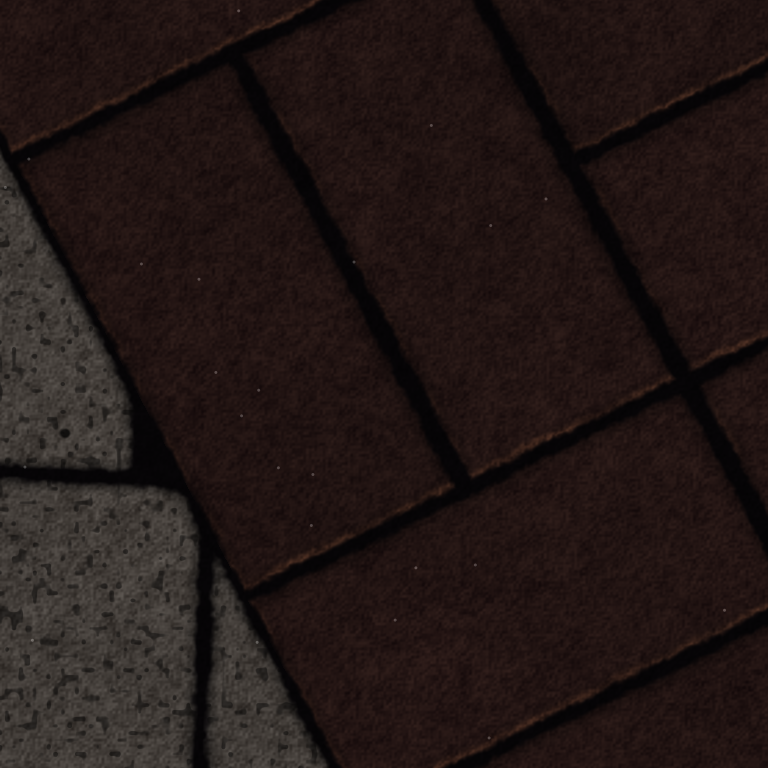
Reproduce this texture procedurally as a Shadertoy shader.

```glsl
// Dark red basket-weave brick paving, tilted, meeting grey concrete slabs at the lower left.

float hash(vec2 p) {
    vec3 q = fract(p.xyx * vec3(0.1031, 0.1030, 0.0973));
    q += dot(q, q.yzx + 33.33);
    return fract((q.x + q.y) * q.z);
}

float noise(vec2 p) {
    vec2 i = floor(p), f = fract(p);
    f = f * f * (3.0 - 2.0 * f);
    return mix(mix(hash(i), hash(i + vec2(1, 0)), f.x),
               mix(hash(i + vec2(0, 1)), hash(i + vec2(1, 1)), f.x), f.y);
}

// Gritty height field, from broad mottling to fine sand
float grit(vec2 p) {
    float sum = 0.0, weight = 0.2;
    for (float scale = 30.0; scale < 300.0; scale *= 2.1) {
        sum += weight * noise(p * scale + scale);
        weight += 0.07;
    }
    return sum / 1.22;
}

float softMin(float a, float b) {
    float h = max(0.02 - abs(a - b), 0.0) / 0.02;
    return min(a, b) - h * h * 0.005;
}

// Signed distance inside the slabs; border is the distance to the brick field
float slabDistance(vec2 p, float border) {
    float across = p.y - 0.389 + 0.05 * p.x;
    float upright = p.x - 0.26 - 0.03 * p.y;
    float upper = softMin(0.171 - p.x, across - 0.007);
    float lower = softMin(-0.014 - across, abs(upright) - 0.010);
    return softMin(border - 0.010, across > 0.0 ? upper : lower);
}

void mainImage(out vec4 fragColor, in vec2 fragCoord) {
    vec2 p = fragCoord / iResolution.y;
    float soft = 0.003 + 1.0 / iResolution.y;
    float wobble = (noise(p * 45.0) - 0.5) * 0.005 + (noise(p * 140.0) - 0.5) * 0.004;

    // Surface grain, lit from the upper left
    float height = grit(p);
    float relief = height - grit(p + vec2(0.0022, -0.0022));
    float grain = clamp(0.5 + 1.1 * (height - 0.5) + 0.5 * relief, 0.0, 1.0);
    float patches = noise(p * 7.0 + 3.0);

    // Slightly skewed block grid; blocks alternate in direction, two bricks each
    vec2 st = inverse(mat2(0.573, 0.280, -0.303, 0.569)) * (p - vec2(0.319, 0.225));
    vec2 block = floor(st);
    vec2 split = mod(block.x + block.y, 2.0) < 0.5 ? vec2(2, 1) : vec2(1, 2);
    vec2 id = floor(st * split);
    vec2 size = 0.64 / split;
    vec2 low = fract(st * split) * size;
    vec2 high = size - low;

    vec3 joint = vec3(0.022, 0.016, 0.022) * (0.6 + 0.8 * grain);
    vec3 color;
    if (st.x > 0.0) {
        // Bricks: wide upright joints, narrow cross joints
        float left = low.x - (id.x < 0.5 ? 0.003 : 0.012);
        float bottom = low.y - 0.006;
        float d = min(min(left, high.x - 0.012), min(bottom, high.y - 0.012)) + wobble;
        vec3 brick = mix(vec3(0.078, 0.038, 0.040), vec3(0.188, 0.118, 0.104), grain);
        brick *= 0.92 + 0.12 * hash(id + block * 5.0 + 20.0) + 0.10 * (patches - 0.5);
        brick *= 0.72 + 0.28 * smoothstep(0.0, 0.022, d);

        // Worn tan lips on the lower and left edges
        float wear = smoothstep(0.15, 0.75, noise(p * 38.0 + 9.0));
        float lip = exp(-pow((bottom + wobble - 0.004) / 0.005, 2.0)) * (0.45 + 0.55 * wear);
        lip += exp(-pow((left + wobble - 0.004) / 0.004, 2.0)) * 0.30 * wear;
        brick += vec3(0.130, 0.080, 0.050) * lip * (0.5 + grain);
        color = mix(joint, brick, smoothstep(-soft, soft, d));
    } else {
        // Concrete slabs with dark flecks and one deep pit
        float d = slabDistance(p, -st.x * 0.64) + wobble;
        vec3 slab = mix(vec3(0.165, 0.145, 0.130), vec3(0.355, 0.332, 0.312), grain);
        slab *= 0.94 + 0.12 * patches;
        slab *= 1.0 - 0.45 * smoothstep(0.70, 0.90, noise(p * 110.0 + 50.0));
        float pit = length(p - vec2(0.085, 0.436)) + wobble;
        slab *= mix(0.25, 1.0, smoothstep(0.005, 0.010, pit));
        slab *= 0.65 + 0.35 * smoothstep(0.0, 0.016, d);
        color = mix(joint, slab, smoothstep(-soft, soft, d));
    }

    // Sparse pale specks
    vec2 cell = floor(p * 40.0);
    vec2 spot = 0.2 + 0.6 * vec2(hash(cell + 11.0), hash(cell + 47.0));
    float speck = smoothstep(0.11, 0.04, length(fract(p * 40.0) - spot));
    color += 0.22 * speck * step(0.985, hash(cell + 83.0));

    fragColor = vec4(color, 1.0);
}
```
